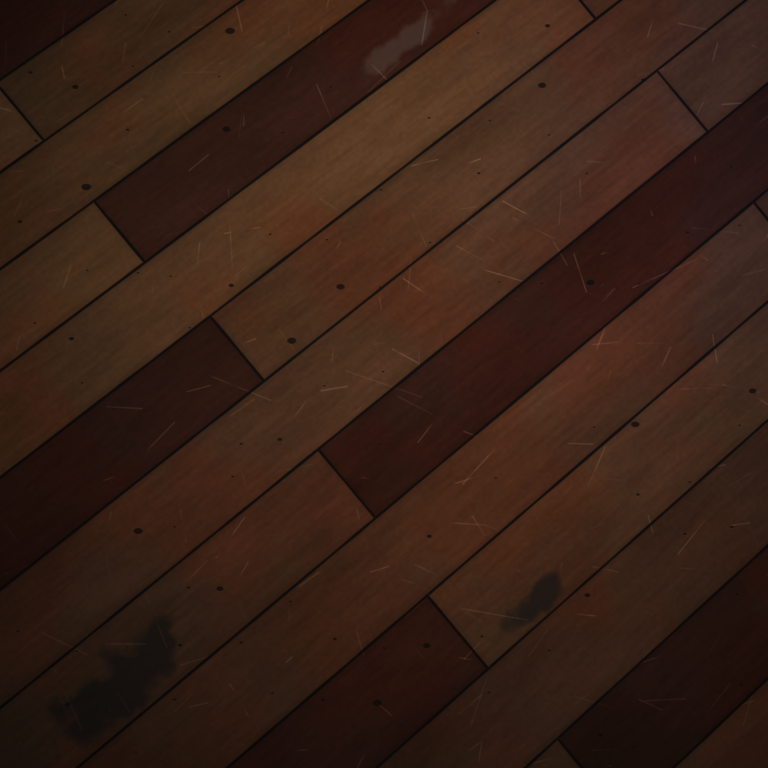
Reproduce this texture procedurally as a Shadertoy shader.

```glsl
// Dim, worn hardwood floor: diagonal staggered planks in slight perspective, with scratches and stains.
#define BOARD_LENGTH 1.315
#define JOINT_SHIFT 0.065
#define SEAM_HALF 0.0016
#define GOLDEN vec3(0.315, 0.210, 0.128)
#define RUSSET vec3(0.285, 0.180, 0.122)
#define MAHOGANY vec3(0.185, 0.098, 0.072)
#define SEAM_COLOR vec3(0.055, 0.048, 0.050)
#define STAIN_COLOR vec3(0.120, 0.105, 0.098)
#define WORN_COLOR vec3(0.310, 0.250, 0.210)
#define LIGHT_CENTER vec2(0.60, 0.67)
#define LIGHT_FALLOFF 1.45

float hash(vec2 p) {
    vec3 q = fract(vec3(p.xyx) * 0.1031);
    q += dot(q, q.yzx + 33.33);
    return fract((q.x + q.y) * q.z);
}

float noise(vec2 p) {
    vec2 i = floor(p), f = fract(p);
    f = f * f * (3.0 - 2.0 * f);
    return mix(mix(hash(i), hash(i + vec2(1, 0)), f.x),
               mix(hash(i + vec2(0, 1)), hash(i + vec2(1, 1)), f.x), f.y);
}

float fbm(vec2 p) {
    float sum = 0.0, amp = 0.5;
    for (int i = 0; i < 4; i++) {
        sum += amp * noise(p);
        p = mat2(1.6, 1.2, -1.2, 1.6) * p + 7.3;
        amp *= 0.5;
    }
    return sum / 0.9375;
}

// Projective row coordinate: whole numbers lie on the long seams.
float rowCoord(vec2 p) {
    float left = (1.0 - p.y + 0.678 * p.x) / (1.0 - 0.147 * p.x);
    return (left - 0.104) / (0.1154 + 0.0227 * left);
}

// Ragged patch stretched along the planks.
float patchMask(vec2 p, vec2 center, vec2 radius) {
    vec2 d = mat2(0.77, -0.64, 0.64, 0.77) * (p - center) / radius;
    return smoothstep(0.5, 0.8, fbm(p * 24.0) + 0.24 - 0.5 * dot(d, d));
}

// Fine straight scratches, at most one per cell in each layer.
float scratches(vec2 p, float px) {
    float sum = 0.0;
    for (int i = 0; i < 4; i++) {
        float cells = 5.0 + 4.0 * float(i);
        vec2 g = p * cells + 3.7 * float(i), id = floor(g) + 31.0 * float(i);
        vec2 f = fract(g) - 0.5;
        float angle = 6.2832 * hash(id), halfLen = 0.08 + 0.34 * hash(id + 5.1);
        vec2 dir = vec2(cos(angle), sin(angle));
        float along = clamp(dot(f, dir), -halfLen, halfLen);
        float d = length(f - dir * along) / cells;
        float strength = smoothstep(0.4, 1.0, hash(id + 9.4));
        sum += strength * (1.0 - smoothstep(0.0, 0.0007 + px, d));
    }
    return sum * smoothstep(0.3, 0.7, noise(p * 45.0));
}

// Small dark dents and knots.
float specks(vec2 p, float px) {
    vec2 g = p * 15.0, id = floor(g);
    vec2 offset = 0.25 + 0.5 * vec2(hash(id + 2.3), hash(id + 8.7));
    float radius = mix(0.001, 0.005, pow(hash(id + 4.9), 4.0));
    float d = length((fract(g) - offset) * vec2(0.8, 1.2)) / 15.0;
    return step(0.62, hash(id + 13.0)) * (1.0 - smoothstep(radius - px, radius + px, d));
}

void mainImage(out vec4 fragColor, in vec2 fragCoord) {
    float px = 1.0 / iResolution.y;
    vec2 p = fragCoord * px;

    // Plank layout: alternate rows shift by half a board.
    float k = rowCoord(p), row = floor(k);
    float t = 0.77 * p.x - 0.64 * (1.0 - p.y);
    float odd = mod(row, 2.0);
    float jitter = 0.03 * (hash(vec2(row + 20.0, 3.0)) - 0.5);
    float s = (t + JOINT_SHIFT + jitter) / BOARD_LENGTH - 0.5 * odd;
    float board = floor(s);
    vec2 id = vec2(row + 20.0, board + 10.0);

    // Board tone: dark boards alternate sides on every second row.
    bool dark = row < 0.0 || (row > 0.0 && odd < 0.5 && mod(0.5 * row + board, 2.0) > 0.5);
    vec3 color = mix(GOLDEN, RUSSET, smoothstep(1.5, 5.0, row) * (0.4 + 0.6 * hash(id)));
    if (dark) color = mix(MAHOGANY, RUSSET, 0.12 * hash(id + 6.0));
    color *= 0.93 + 0.14 * hash(id + 3.0);

    // Grain and cloudy mottling.
    vec2 wood = vec2(t, k * 0.11) + id * 3.17;
    float cloud = fbm(wood * vec2(5.0, 13.0));
    float grain = fbm(wood * vec2(24.0, 190.0));
    color *= 1.0 + 0.42 * (cloud - 0.5) + 0.20 * (grain - 0.5);
    color *= 0.96 + 0.08 * noise(p * 230.0);
    color = mix(color, color * vec3(1.08, 0.93, 0.88), smoothstep(0.45, 0.7, fbm(p * 6.0)));

    // Wear: rubbed finish, grime, dents and scratches.
    float worn = patchMask(p, vec2(0.53, 0.95), vec2(0.10, 0.025));
    color = mix(color, WORN_COLOR, 0.6 * worn * float(dark));
    float grime = patchMask(p, vec2(0.16, 0.11), vec2(0.16, 0.06));
    grime = max(grime, patchMask(p, vec2(0.70, 0.22), vec2(0.07, 0.025)));
    color = mix(color, STAIN_COLOR, 0.75 * grime);
    color = mix(color, SEAM_COLOR, 0.75 * specks(p, px));
    color += vec3(0.10, 0.085, 0.065) * scratches(p, px);

    // Seams between rows and joints between board ends.
    float slope = length(vec2(dFdx(k), dFdy(k))) / px;
    float seamDist = abs(k - round(k)) / slope;
    float jointDist = abs(s - round(s)) * BOARD_LENGTH;
    float gap = min(seamDist, jointDist);
    color *= 1.0 - 0.18 * exp(-gap / 0.004);
    float halfWidth = SEAM_HALF * (0.75 + 0.5 * noise(p * 30.0));
    color = mix(color, SEAM_COLOR, 0.9 * (1.0 - smoothstep(halfWidth - px, halfWidth + px, gap)));

    // Soft pool of light, cooler toward the upper right.
    vec2 away = p - LIGHT_CENTER;
    color *= 1.04 * exp(-LIGHT_FALLOFF * dot(away, away));
    color *= mix(vec3(1.0), vec3(0.98, 1.0, 1.30), smoothstep(0.5, 1.0, p.x) * smoothstep(0.2, 0.8, p.y));
    fragColor = vec4(color, 1.0);
}
```
